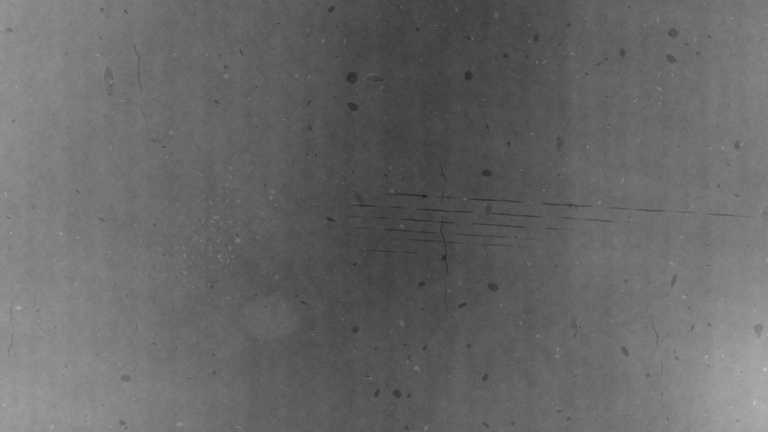
This texture is drawn by a WebGL 2 fragment shader. Its source:

```glsl
#version 300 es
precision highp float;
uniform vec2 u_resolution;
out vec4 fragColor;

vec3 hash3(vec2 p) {
  vec3 q = fract(p.xyx * vec3(0.1031, 0.103, 0.0973));
  q += dot(q, q.yxz + 33.33);
  return fract((q.xxy + q.yzz) * q.zyx);
}

mat2 rotate(float a) {
  float c = cos(a), s = sin(a);
  return mat2(c, s, -s, c);
}

// Flat cells with softened borders, value in -1..1
float cells(vec2 p) {
  vec2 base = floor(p);
  float near = 9.0, second = 9.0, tone = 0.0;
  for (int y = -1; y <= 1; y++)
    for (int x = -1; x <= 1; x++) {
      vec2 id = base + vec2(x, y);
      vec3 h = hash3(id + 71.0);
      float d = length(id + h.xy - p);
      if (d < near) { second = near; near = d; tone = h.z; }
      else second = min(second, d);
    }
  return (tone * 2.0 - 1.0) * smoothstep(0.0, 0.25, second - near);
}

// Warped layered sines, roughly -1..1
float clouds(vec2 p) {
  float sum = 0.0, amp = 0.5;
  for (int i = 0; i < 6; i++) {
    p = rotate(1.1) * p * 1.7 + 2.3;
    p += 0.7 * sin(p.yx * 0.8 + 1.3);
    sum += amp * sin(p.x) * cos(p.y);
    amp *= 0.72;
  }
  return sum;
}

// One ragged, randomly turned chip in some grid cells
float chips(vec2 p, float scale, float share, float seed) {
  vec2 q = p * scale, id = floor(q);
  vec3 h = hash3(id + seed), k = hash3(id + seed + 57.0);
  vec2 d = rotate(k.x * 6.283) * (fract(q) - 0.3 - 0.4 * h.xy);
  d.y *= 1.0 + 2.5 * k.y;
  float radius = 0.06 + 0.2 * k.z * k.z;
  float ragged = length(d) + 0.05 * clouds(q * 5.0) - radius;
  float soft = 0.04 + scale / u_resolution.y * 0.7;
  return step(h.z, share) * (1.0 - smoothstep(-soft, soft, ragged));
}

// Thin wandering line from a to b, broken into dashes
float crack(vec2 p, vec2 a, vec2 b, float wander) {
  vec2 dir = normalize(b - a), r = p - a;
  float along = dot(r, dir), span = length(b - a);
  float off = dot(r, vec2(-dir.y, dir.x));
  off += wander * (sin(along * 31.0 + a.x * 9.0) + 0.6 * sin(along * 83.0) + 0.3 * sin(along * 190.0));
  float dash = 0.5 + 0.5 * sin(along * 23.0 + a.y * 90.0) * sin(along * 57.0 + a.y * 40.0);
  float ends = smoothstep(0.0, 0.04, along) * smoothstep(span, span - 0.1, along);
  float width = 0.0008 + 0.6 / u_resolution.y;
  return (1.0 - smoothstep(0.0, width * 1.6, abs(off))) * ends * smoothstep(0.1, 0.7, dash);
}

void main() {
  vec2 p = gl_FragCoord.xy / u_resolution.y;
  p.x += 0.5 * (16.0 / 9.0 - u_resolution.x / u_resolution.y);
  float cloud = clouds(p * 3.0);

  // Broad shading: dark leaning centre, pale sides and lower corners
  float side = p.x - 0.93 - 0.22 * (p.y - 0.5);
  float tone = 0.245 + 0.3 * sqrt(side * side + 0.012);
  tone += 0.07 * smoothstep(0.4, 0.0, p.y) * smoothstep(0.75, 0.2, abs(side));
  tone += 0.12 * smoothstep(0.5, 0.0, length(p - vec2(0.12, 0.03)));
  tone += 0.13 * smoothstep(0.4, 0.0, length(p - vec2(1.78, 0.06)));
  tone += 0.025 * smoothstep(1.29, 1.33, p.x) * smoothstep(0.1, 0.5, p.y) * smoothstep(1.65, 1.33, p.x);

  // Mottling, trowel streaks and fine grain
  tone += 0.022 * cloud + 0.01 * clouds(p * 14.0 + 5.0);
  tone += 0.004 * (sin(p.x * 61.0 + cloud) + sin(p.x * 137.0 + 2.0 * p.y));
  vec2 warped = p + 0.003 * sin(p.yx * 190.0);
  tone += 0.011 * cells(warped * 62.0) + 0.011 * cells(warped * 130.0 + 9.0);
  tone += 0.009 * cells(p * 230.0 + 31.0);

  // Pale stain and a drift of light flakes
  float stain = length((p - vec2(0.625, 0.265)) * vec2(0.85, 1.1)) + 0.008 * cloud;
  tone += 0.035 * (1.0 - smoothstep(0.045, 0.065, stain));
  vec2 drift = rotate(0.3) * (p - vec2(0.5, 0.43));
  float flakeZone = exp(-dot(drift * vec2(8.0, 4.5), drift * vec2(8.0, 4.5)));
  tone += 0.08 * flakeZone * chips(warped, 48.0, 0.75, 11.0);
  tone += 0.06 * flakeZone * chips(warped + 0.011, 70.0, 0.6, 83.0);

  // Scattered pits and bright nicks, with lit rims on the large pits
  float pit = chips(p, 6.5, 0.14, 140.0);
  float rim = chips(p + vec2(0.003, -0.004), 6.5, 0.14, 140.0);
  tone += 0.04 * (rim - pit) - 0.055 * pit * (0.6 + 0.6 * cells(p * 90.0));
  tone -= 0.09 * chips(p, 19.0, 0.1, 205.0);
  tone -= 0.08 * chips(p, 43.0, 0.07, 260.0);
  tone += 0.08 * chips(p, 37.0, 0.06, 310.0);
  tone += 0.09 * chips(p, 60.0, 0.035, 370.0);

  // Long shallow scratches, nearly level
  for (int i = 0; i < 6; i++) {
    float n = float(i);
    vec3 h = hash3(vec2(n, 17.0));
    vec2 start = vec2(0.7 + 0.2 * h.x, 0.553 - 0.026 * n);
    float reach = mix(0.95, 0.3, n / 5.0) * (0.8 + 0.2 * h.y);
    tone -= (0.11 - 0.012 * n) * crack(p, start, start + vec2(reach, -0.063 * reach), 0.0005);
  }

  // Steep wandering cracks
  for (int i = 0; i < 5; i++) {
    float n = float(i);
    vec3 h = hash3(vec2(n, 43.0));
    vec2 top = vec2(fract(0.02 + n * 0.29) * 1.7, mod(0.36 + n * 0.64, 1.0));
    tone -= 0.08 * crack(p, top, top + vec2(0.1 * h.x - 0.02, -0.2 - 0.2 * h.y), 0.004);
  }

  fragColor = vec4(vec3(clamp(tone, 0.0, 1.0)), 1.0);
}
```
